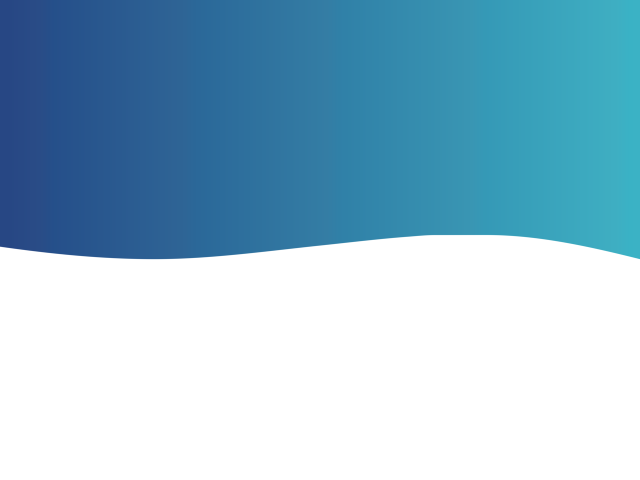
Write a Shadertoy shader that draws this background.

```glsl
const vec3 DEEP_BLUE  = vec3(0.149, 0.280, 0.520);
const vec3 TURQUOISE  = vec3(0.238, 0.695, 0.770);
const vec3 PAPER      = vec3(1.0);
const vec2 RAMP_RANGE = vec2(0.015, 0.985);  // where the gradient starts and ends
const float BAND_WIDTH = 0.225;              // faint vertical tint bands
const float BAND_START = 0.085;
const vec3 BAND_TINT   = vec3(0.020, -0.004, -0.008);

// Wave knots: x, height, slope
const int KNOT_COUNT = 7;
const vec3 KNOTS[KNOT_COUNT] = vec3[KNOT_COUNT](
    vec3(0.000, 0.4861, -0.190),
    vec3(0.241, 0.4601,  0.000),
    vec3(0.500, 0.4884,  0.140),
    vec3(0.638, 0.5069,  0.100),
    vec3(0.680, 0.5103,  0.000),
    vec3(0.760, 0.5104,  0.000),
    vec3(1.000, 0.4601, -0.333)
);

// Cubic Hermite curve between two knots
float hermite(vec3 a, vec3 b, float x) {
    float span = b.x - a.x;
    float t = clamp((x - a.x) / span, 0.0, 1.0);
    float s = 1.0 - t;
    float ends = mix(a.y, b.y, t * t * (3.0 - 2.0 * t));
    return ends + span * t * s * (a.z * s - b.z * t);
}

float waveHeight(float x) {
    float height = KNOTS[0].y;
    for (int i = 0; i < KNOT_COUNT - 1; i++) {
        if (x >= KNOTS[i].x) height = hermite(KNOTS[i], KNOTS[i + 1], x);
    }
    return height;
}

// Horizontal ramp with a slight sawtooth in its hue
vec3 skyColor(float x) {
    float ramp = clamp((x - RAMP_RANGE.x) / (RAMP_RANGE.y - RAMP_RANGE.x), 0.0, 1.0);
    float band = fract((x - BAND_START) / BAND_WIDTH);
    float saw = band * (1.0 - smoothstep(0.88, 1.0, band)) - 0.45;
    return mix(DEEP_BLUE, TURQUOISE, ramp) + BAND_TINT * saw;
}

void mainImage(out vec4 fragColor, in vec2 fragCoord) {
    vec2 uv = fragCoord / iResolution.xy;
    float pixel = 1.0 / iResolution.y;

    // Blue field above the wave, plain paper below
    float aboveWave = smoothstep(-0.7 * pixel, 0.7 * pixel, uv.y - waveHeight(uv.x));
    fragColor = vec4(mix(PAPER, skyColor(uv.x), aboveWave), 1.0);
}
```
